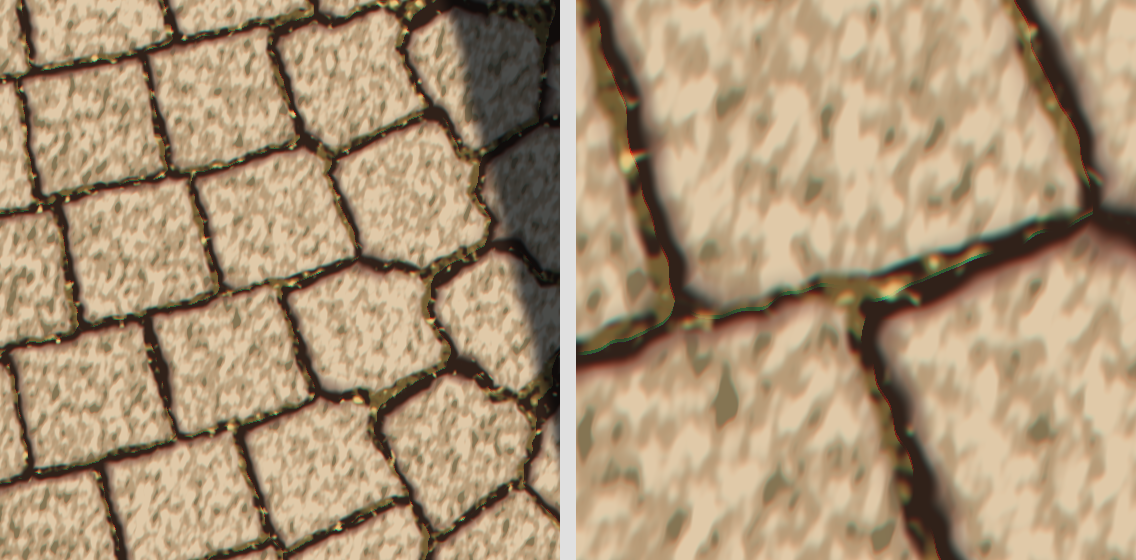
Left: the whole. Right: its middle third, enlarged.
A three.js fragment shader for this texture:

```glsl
// Sunlit granite setts in tilting, curving courses, with gritty joints and a corner in shade.
varying vec2 vUv;

vec2 hash2(vec2 p) {
  p = vec2(dot(p, vec2(127.1, 311.7)), dot(p, vec2(269.5, 183.3)));
  return fract(sin(p) * 43758.545);
}

// Gradient noise, roughly -0.7 to 0.7
float noise(vec2 p) {
  vec2 i = floor(p), f = fract(p), u = f * f * (3.0 - 2.0 * f);
  vec2 e = vec2(0.0, 1.0);
  float a = dot(hash2(i) * 2.0 - 1.0, f);
  float b = dot(hash2(i + e.yx) * 2.0 - 1.0, f - e.yx);
  float c = dot(hash2(i + e.xy) * 2.0 - 1.0, f - e.xy);
  float d = dot(hash2(i + e.yy) * 2.0 - 1.0, f - e.yy);
  return mix(mix(a, b, u.x), mix(c, d, u.x), u.y);
}

// Height of the first course's upper joint, and the course height
float courseTop(float x) { return 0.86 + 0.2 * x + 0.04 * x * x - 0.13 * x * x * x * x; }
float courseHeight(float x) { return 0.242 - 0.02 * x; }

float roundedBox(vec2 p, vec2 halfSize, float radius) {
  vec2 b = abs(p) - halfSize + radius;
  return length(max(b, 0.0)) + min(max(b.x, b.y), 0.0) - radius;
}

// Signed distance to the nearest sett, narrowed where two setts meet
float setts(vec2 p, float gap, out vec2 local, out vec2 id) {
  float nearest = 9.0, second = 9.0;
  float baseRow = floor((courseTop(p.x) - p.y) / courseHeight(p.x));
  for (int i = -1; i <= 1; i++) {
    float row = baseRow + float(i);
    float shift = 0.163 + 0.081 * sin(1.571 * max(row, 0.0));
    float pitch = mix(0.23, 0.247, min(abs(row), 1.0));
    float baseCol = floor((p.x - shift) / pitch + 0.5);
    for (int j = -1; j <= 1; j++) {
      vec2 cell = vec2(baseCol + float(j), row);
      float x = pitch * cell.x + shift;
      vec2 centre = vec2(x, courseTop(x) - (row + 0.5) * courseHeight(x));
      centre += 0.01 * (hash2(cell + 3.7) - 0.5);
      float angle = 0.15 + 0.15 * x + 0.35 * x * x + 0.04 * max(row, 0.0) * x;
      float c = cos(angle), s = sin(angle);
      vec2 q = mat2(c, -s, s, c) * (p - centre);
      vec2 halfSize = vec2(0.5 * pitch, 0.109) + vec2(0.0, 0.014) * x * x;
      halfSize += 0.01 * (hash2(cell + 9.1) - 0.5);
      float d = roundedBox(q, halfSize, 0.015);
      if (d < nearest) {
        second = nearest;
        nearest = d;
        local = q / halfSize;
        id = cell;
      } else {
        second = min(second, d);
      }
    }
  }
  return max(nearest, gap - 0.5 * (second - nearest));
}

vec3 paving(vec2 p) {
  // Chipped, ragged outlines
  vec2 w = p + 0.008 * vec2(noise(p * 13.0), noise(p * 13.0 + 40.0));
  w += 0.007 * vec2(noise(p * 48.0), noise(p * 48.0 + 70.0));
  vec2 local, id;
  float d = setts(w, 0.009 + 0.009 * noise(p * 10.0), local, id);
  float shadowSide = smoothstep(-0.25, 0.25, local.y - local.x);

  // Steep granite grain with olive pits
  vec2 g = vec2((p.x - 0.22 * p.y) * 78.0, (p.y + 0.1 * p.x) * 44.0);
  float grain = noise(g) + 0.3 * noise(g * 2.1 + 17.0);
  float patches = noise(g * 0.4 + 5.0);
  float tone = grain + 0.5 * patches + 0.15 * (hash2(id).x - 0.5);
  vec3 stone = mix(vec3(0.72, 0.61, 0.47), vec3(0.88, 0.79, 0.66), smoothstep(-0.2, 0.24, tone));
  stone = mix(stone, vec3(0.50, 0.44, 0.31), 0.9 * smoothstep(0.2, 0.46, -tone));

  // Edges darken on the upper left, away from the sun
  float rim = smoothstep(-0.015, 0.0, d);
  stone = mix(stone, vec3(0.44, 0.30, 0.26), rim * (0.2 + 0.5 * shadowSide));

  // Joint: brown shade with grit and moss along the sunny side
  float crumbs = noise(p * 62.0 + 11.0) + 0.3 * noise(p * 120.0);
  vec3 grit = mix(vec3(0.46, 0.37, 0.20), vec3(0.90, 0.77, 0.50), smoothstep(0.1, 0.5, crumbs));
  float gritAmount = smoothstep(-0.1, 0.25, crumbs + 0.45 * noise(p * 16.0) - 0.4 * shadowSide + 0.15);
  vec3 joint = mix(vec3(0.19, 0.13, 0.10), grit, gritAmount);
  vec3 colour = mix(stone, joint, smoothstep(-0.004, 0.004, d));

  // Cast shade along the upper right
  float shadeEdge = 0.785 + 0.25 * (1.0 - p.y) + 0.025 * noise(p * 8.0 + 2.0);
  float shade = smoothstep(-0.012, 0.028, p.x - shadeEdge);
  return colour * mix(vec3(1.0), vec3(0.33, 0.37, 0.43), shade);
}

void main() {
  // Slight lens fringing: green above dark joints, red below
  vec2 fringe = vec2(0.0003, 0.002);
  vec3 colour = vec3(paving(vUv - fringe).r, paving(vUv).g, paving(vUv + 0.2 * fringe).b);
  gl_FragColor = vec4(clamp(colour, 0.0, 1.0), 1.0);
}
```
